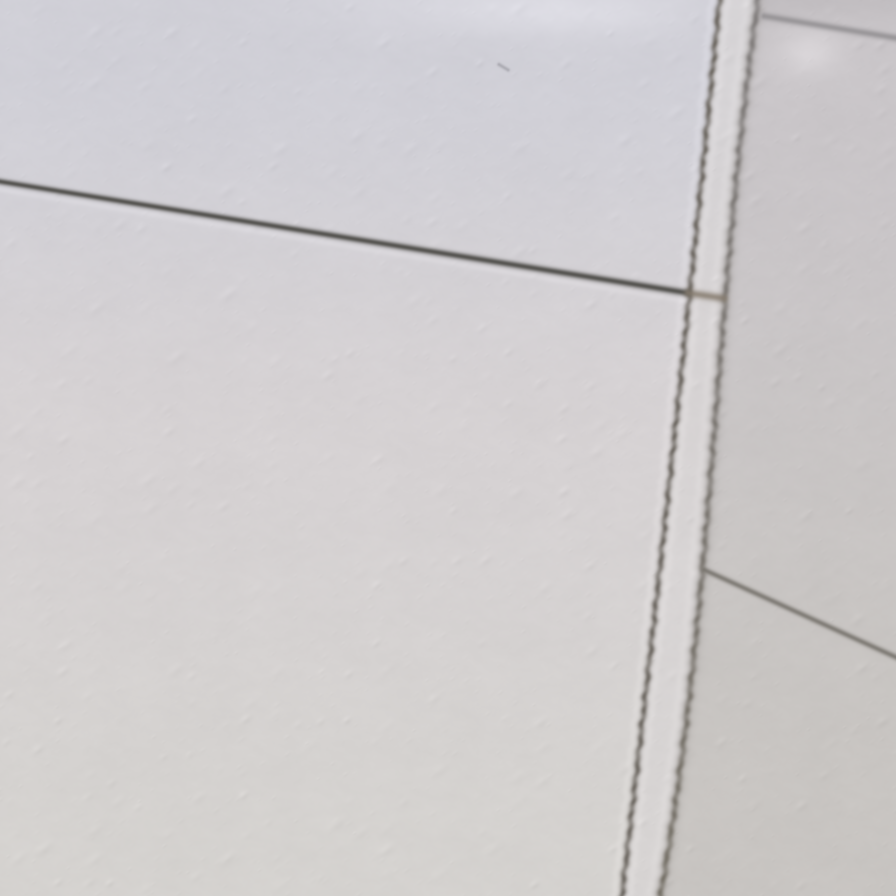
Write a Shadertoy shader that draws this texture.

```glsl
// Pale smooth panels split by thin dark seams, with a narrow raised strip at right.
// Polynomial curves place the strip; soft line distances draw the joints,
// while cellular flecks and layered sines give the surface a faint grain.

vec2 hash2(vec2 cell) {
    vec3 q = fract(cell.xyx * vec3(0.1031, 0.103, 0.0973));
    q += dot(q, q.yzx + 33.33);
    return fract((q.xx + q.yz) * q.zy);
}

float segmentDistance(vec2 p, vec2 a, vec2 b) {
    vec2 ab = b - a;
    return length(p - a - ab * clamp(dot(p - a, ab) / dot(ab, ab), 0.0, 1.0));
}

// Soft bell profile across a joint
float groove(float d, float width) {
    return exp(-d * d / (width * width));
}

float glow(vec2 p, vec2 center, vec2 size) {
    vec2 q = (p - center) / size;
    return exp(-dot(q, q));
}

// Sparse slanted pits: a dark core beside a pale rim
float flecks(vec2 p, float density) {
    vec2 q = p * density, base = floor(q);
    float relief = 0.0;
    for (int y = -1; y <= 1; y++)
    for (int x = -1; x <= 1; x++) {
        vec2 cell = base + vec2(x, y);
        vec2 rnd = hash2(cell);
        vec2 d = q - cell - 0.2 - 0.6 * rnd;
        d = mat2(0.8, -0.6, 0.6, 0.8) * d;
        vec2 size = mix(vec2(0.16, 0.09), vec2(0.36, 0.16), rnd.x);
        float strength = pow(hash2(cell + 71.0).y, 4.0);
        relief += strength * (glow(d, vec2(0.0, 0.13), size) - glow(d, vec2(0.0), size));
    }
    return relief;
}

float layeredSines(vec2 p) {
    float sum = 0.0, amplitude = 0.5;
    for (int i = 0; i < 5; i++) {
        sum += amplitude * sin(p.x + 1.7 * sin(p.y)) * sin(p.y + 1.3 * sin(p.x * 0.8));
        p = mat2(1.5, 1.1, -1.1, 1.5) * p + 2.3;
        amplitude *= 0.6;
    }
    return sum;
}

void mainImage(out vec4 fragColor, in vec2 fragCoord) {
    vec2 p = fragCoord / iResolution.xy;
    float y = p.y;
    float aa = 1.0 / iResolution.y;

    // Strip borders with a slight waviness
    float wave = 0.0007 * sin(y * 190.0) + 0.0005 * sin(y * 417.0);
    float leftD = (p.x - (0.694 + y * (0.120 - 0.011 * y)) - wave) * 0.993;
    float rightD = (p.x - (0.737 + y * (0.179 + y * (-0.177 + 0.107 * y))) + wave) * 0.992;
    float rightPanel = smoothstep(-0.002 - aa, 0.002 + aa, rightD);
    float strip = smoothstep(-aa, aa, leftD) * (1.0 - rightPanel);

    // Cool light above, warmer light below
    vec3 color = mix(vec3(0.833, 0.823, 0.812), vec3(0.838, 0.822, 0.828), smoothstep(0.0, 0.6, y));
    color = mix(color, vec3(0.815, 0.813, 0.842), smoothstep(0.5, 0.95, y));
    color = mix(color, vec3(0.845, 0.832, 0.832), strip * 0.7);
    vec3 shaded = mix(vec3(0.785, 0.772, 0.76), vec3(0.79, 0.775, 0.787), smoothstep(0.1, 0.95, y));
    color = mix(color, shaded, rightPanel);

    // Hazy highlights along the top
    color += 0.035 * glow(p, vec2(0.64, 0.985), vec2(0.12, 0.025)) * (1.0 - rightPanel);
    color += 0.025 * glow(p, vec2(0.53, 1.0), vec2(0.16, 0.035)) * (1.0 - rightPanel);
    color += 0.06 * rightPanel * glow(p, vec2(0.905, 0.942), vec2(0.032, 0.025));
    color -= 0.03 * rightPanel * smoothstep(0.96, 1.0, y);

    // Surface grain and pits
    color += 0.006 * layeredSines(p * vec2(17.0, 24.0));
    color += 0.006 * layeredSines(p * vec2(95.0, 130.0) + 4.0);
    color += 0.026 * flecks(p, 34.0) + 0.014 * flecks(p + 3.7, 75.0);
    float chip = segmentDistance(p, vec2(0.557, 0.928), vec2(0.567, 0.922));
    color -= 0.13 * groove(chip, 0.0022);

    // Pale lips, then the two dark borders of the strip
    color += 0.025 * groove(leftD + 0.009, 0.004) + 0.02 * groove(leftD - 0.009, 0.004);
    color += 0.025 * groove(rightD + 0.011, 0.005);
    color = mix(color, vec3(0.65, 0.635, 0.625), 0.4 * groove(rightD, 0.008));
    float broken = 0.8 + 0.14 * sin(y * 310.0 + 2.0 * sin(y * 61.0));
    color = mix(color, vec3(0.43, 0.41, 0.385), broken * groove(leftD, 0.0037));
    vec3 borderColor = mix(vec3(0.43, 0.41, 0.37), vec3(0.48, 0.465, 0.46), y);
    color = mix(color, borderColor, broken * 0.9 * groove(rightD, 0.0039));

    // Long sloping joint and its paler crossing of the strip
    float joint = segmentDistance(p, vec2(-0.01, 0.799), vec2(0.768, 0.673));
    float lip = segmentDistance(p, vec2(-0.01, 0.790), vec2(0.764, 0.664));
    color += 0.025 * groove(lip, 0.0035);
    color = mix(color, vec3(0.32, 0.315, 0.3), 0.95 * groove(joint, mix(0.0034, 0.0041, p.x)));
    float crossing = segmentDistance(p, vec2(0.768, 0.673), vec2(0.808, 0.667));
    color = mix(color, vec3(0.52, 0.48, 0.43), 0.8 * groove(crossing, 0.0048));

    // Fainter joints on the shaded panel
    float lower = segmentDistance(p, vec2(0.786, 0.364), vec2(1.01, 0.262));
    color = mix(color, vec3(0.46, 0.445, 0.42), 0.82 * groove(lower, 0.0034));
    float upper = segmentDistance(p, vec2(0.853, 0.982), vec2(1.01, 0.956));
    color = mix(color, vec3(0.55, 0.54, 0.55), 0.75 * groove(upper, 0.0042));

    fragColor = vec4(clamp(color, 0.0, 1.0), 1.0);
}
```
